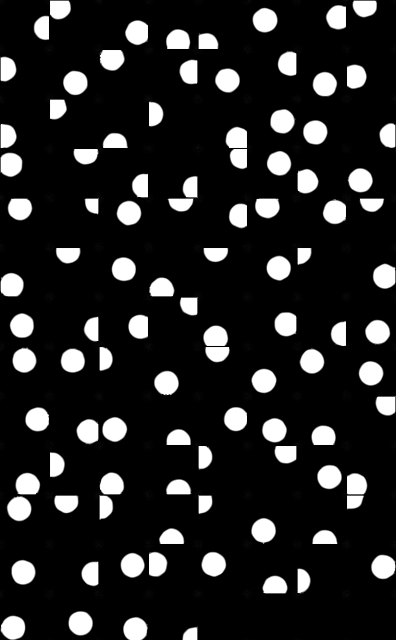
Write a WebGL 2 fragment shader that draws this pattern.

```glsl
#version 300 es
precision highp float;
// White discs on black, one per square tile, each cropped by its tile's edges.

#define COLUMNS 8.0       // tiles across the canvas
#define DISC_COUNT 100.0  // tiles filled, in reading order from the top left
#define RADIUS 0.242      // all lengths below are in tile widths
#define MARGIN 0.03       // least distance from disc centre to tile edge
#define WOBBLE 0.018      // unevenness of the outline
#define FRINGE 0.045      // extra raggedness beside the tile edges
#define SEAM 0.012        // half width of the dark seam between tiles
#define SOFTNESS 0.021    // half width of the blurred outline
#define SPECKLE 0.05      // brightness of the faint marks at tile corners
#define SEED 17.3

uniform vec2 u_resolution;
out vec4 fragColor;

float hash(vec2 p) {
  return fract(sin(dot(p, vec2(127.1, 311.7)) + SEED) * 43758.5453);
}

float noise(vec2 p) {
  vec2 i = floor(p), f = fract(p);
  f = f * f * (3.0 - 2.0 * f);
  return mix(mix(hash(i), hash(i + vec2(1.0, 0.0)), f.x),
             mix(hash(i + vec2(0.0, 1.0)), hash(i + 1.0), f.x), f.y);
}

void main() {
  // Square tiles counted from the top left corner
  float pixel = COLUMNS / u_resolution.x;
  vec2 p = vec2(gl_FragCoord.x, u_resolution.y - gl_FragCoord.y) * pixel;
  vec2 tile = floor(p), local = p - tile;
  vec2 toEdge = min(local, 1.0 - local);
  float border = min(toEdge.x, toEdge.y);

  // One randomly placed disc with a slightly uneven outline
  vec2 random = vec2(hash(tile + 3.7), hash(tile + 61.9));
  vec2 centre = mix(vec2(MARGIN), vec2(1.0 - MARGIN), random);
  float ragged = WOBBLE * (noise(p * 9.0) - 0.5)
               + FRINGE * (noise(p * 31.0) - 0.4) * (1.0 - smoothstep(0.0, 0.07, border));
  float dist = length(local - centre) - RADIUS - ragged;
  float blur = max(SOFTNESS, 0.75 * pixel);
  float disc = 1.0 - smoothstep(-blur, blur, dist);

  // Crop at the seams and leave the tiles after the last disc empty
  float crop = smoothstep(SEAM - 0.5 * pixel, SEAM + 0.5 * pixel, border);
  float filled = step(tile.x + tile.y * COLUMNS + 0.5, DISC_COUNT);

  // Faint marks where four tiles meet
  float corner = 1.0 - smoothstep(0.0, 0.15, length(toEdge));
  float speckle = SPECKLE * corner * noise(p * 40.0);

  fragColor = vec4(vec3(max(disc * crop * filled, speckle)), 1.0);
}
```
